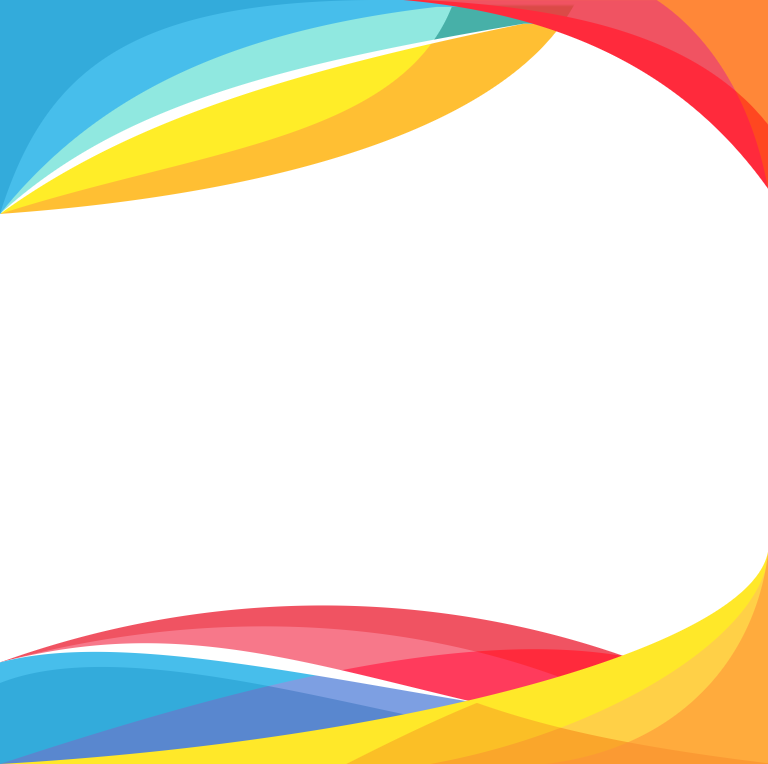
Give the GLSL for this background, as a WebGL 1 fragment shader.

```glsl
precision highp float;
// Draws a white page framed by overlapping translucent ribbons in its corners.

uniform vec2 u_resolution;

const vec3 WHITE = vec3(1.0);
const vec3 BLUE = vec3(0.20, 0.67, 0.86);
const vec3 SKY = vec3(0.28, 0.745, 0.92);
const vec3 AQUA = vec3(0.565, 0.91, 0.88);
const vec3 TEAL = vec3(0.28, 0.69, 0.66);
const vec3 LEMON = vec3(1.0, 0.93, 0.157);
const vec3 GOLD = vec3(1.0, 0.75, 0.20);
const vec3 RED = vec3(1.0, 0.165, 0.235);
const vec3 CORAL = vec3(0.94, 0.325, 0.385);
const vec3 BRICK = vec3(0.86, 0.29, 0.28);
const vec3 TANGERINE = vec3(1.0, 0.53, 0.22);
const vec3 FLAME = vec3(1.0, 0.28, 0.125);
const vec3 PINK = vec3(0.97, 0.47, 0.54);
const vec3 CRIMSON = vec3(1.0, 0.23, 0.36);
const vec3 INDIGO = vec3(0.35, 0.53, 0.81);
const vec3 PERIWINKLE = vec3(0.49, 0.625, 0.885);
const vec3 YELLOW = vec3(1.0, 0.91, 0.16);
const vec3 AMBER = vec3(0.985, 0.75, 0.15);
const vec3 HONEY = vec3(1.0, 0.815, 0.28);
const vec3 APRICOT = vec3(1.0, 0.67, 0.24);
const vec3 OCHRE = vec3(0.98, 0.65, 0.17);
const vec3 RUST = vec3(0.985, 0.605, 0.20);
const float EDGE_PIXELS = 1.0;
const int SOLVE_STEPS = 16;

vec2 bezier(vec2 a, vec2 b, vec2 c, vec2 d, float t) {
  float s = 1.0 - t;
  return s * s * s * a + 3.0 * s * s * t * b + 3.0 * s * t * t * c + t * t * t * d;
}

// Smooth coverage above a cubic curve whose x grows from a to d.
float above(vec2 p, vec2 a, vec2 b, vec2 c, vec2 d) {
  float t = 0.5;
  float stride = 0.25;
  for (int i = 0; i < SOLVE_STEPS; i++) {
    t += bezier(a, b, c, d, t).x < p.x ? stride : -stride;
    stride *= 0.5;
  }
  float s = 1.0 - t;
  vec2 tangent = s * s * (b - a) + 2.0 * s * t * (c - b) + t * t * (d - c);
  float dist = (p.y - bezier(a, b, c, d, t).y) * normalize(tangent).x;
  return clamp(0.5 + dist * u_resolution.y / EDGE_PIXELS, 0.0, 1.0);
}

float below(vec2 p, vec2 a, vec2 b, vec2 c, vec2 d) {
  return 1.0 - above(p, a, b, c, d);
}

// Blue and gold leaves fanning out from the left edge.
vec3 topLeft(vec2 p, vec3 col, float gold, float lemon) {
  vec2 root = vec2(0.0, 0.72);
  vec2 tip = vec2(0.682, 0.969);
  float gap = above(p, root, vec2(0.169, 0.843), vec2(0.378, 0.906), tip);
  float aqua = above(p, root, vec2(0.156, 0.863), vec2(0.365, 0.915), tip);
  float sky = above(p, root, vec2(0.13, 0.883), vec2(0.312, 0.961), vec2(0.569, 0.991));
  float blue = above(p, root, vec2(0.059, 0.909), vec2(0.169, 0.997), vec2(0.482, 1.0));
  col = mix(col, GOLD, gold);
  col = mix(col, LEMON, lemon);
  col = mix(col, WHITE, gap);
  col = mix(col, mix(TEAL, AQUA, lemon), aqua);
  col = mix(col, SKY, sky);
  return mix(col, BLUE, blue);
}

// Red sweep crossed by an orange corner; shade marks the gold beneath it.
vec3 topRight(vec2 p, vec3 col, float shade) {
  vec2 foot = vec2(1.0, 0.753);
  float red = above(p, vec2(0.499, 1.002), vec2(0.729, 0.987), vec2(0.892, 0.906), foot);
  float coral = above(p, vec2(0.501, 1.002), vec2(0.703, 0.996), vec2(0.898, 0.967), vec2(1.0, 0.837));
  float corner = above(p, vec2(0.855, 1.0), vec2(0.924, 0.954), vec2(0.979, 0.869), foot);
  vec3 outer = mix(RED, FLAME, corner);
  vec3 inner = mix(mix(CORAL, BRICK, shade), TANGERINE, corner);
  return mix(col, mix(outer, inner, coral), red);
}

// Pink and blue waves, both tinted by one rising translucent ribbon.
vec3 bottomLeft(vec2 p, vec3 col) {
  vec2 root = vec2(0.0, 0.133);
  vec2 tip = vec2(0.621, 0.08);
  vec2 crest = vec2(0.813, 0.141);
  float coral = below(p, root, vec2(0.273, 0.232), vec2(0.56, 0.23), crest);
  float pink = below(p, root, vec2(0.247, 0.201), vec2(0.508, 0.197), vec2(0.736, 0.111));
  float gap = below(p, root, vec2(0.221, 0.191), vec2(0.378, 0.138), tip);
  float sky = below(p, root, vec2(0.143, 0.171), vec2(0.365, 0.123), tip);
  float blue = below(p, vec2(0.0, 0.106), vec2(0.13, 0.158), vec2(0.352, 0.102), vec2(0.536, 0.063));
  float tint = below(p, vec2(0.0), vec2(0.299, 0.099), vec2(0.599, 0.178), crest);
  col = mix(col, mix(CORAL, RED, tint), coral);
  col = mix(col, mix(PINK, CRIMSON, tint), pink);
  col = mix(col, WHITE, gap);
  col = mix(col, mix(SKY, PERIWINKLE, tint), sky);
  return mix(col, mix(BLUE, INDIGO, tint), blue);
}

// Yellow swoosh rising to the right, layered with amber and orange.
vec3 bottomRight(vec2 p, vec3 col) {
  vec2 tip = vec2(0.621, 0.08);
  float swoosh = below(p, vec2(0.0), vec2(0.521, 0.03), vec2(0.977, 0.151), vec2(1.0, 0.278));
  float wedge = below(p, vec2(0.447, -0.002), vec2(0.5, 0.025), vec2(0.56, 0.055), tip);
  float shade = below(p, tip, vec2(0.72, 0.045), vec2(0.83, 0.022), vec2(1.0, 0.001));
  float honey = below(p, vec2(0.56, 0.0), vec2(0.781, 0.04), vec2(0.983, 0.16), vec2(1.0, 0.269));
  float corner = below(p, vec2(0.71, 0.0), vec2(0.885, 0.021), vec2(0.983, 0.138), vec2(1.0, 0.275));
  vec3 paint = mix(YELLOW, AMBER, wedge * shade);
  paint = mix(paint, mix(HONEY, OCHRE, shade), honey);
  paint = mix(paint, mix(APRICOT, RUST, shade), corner);
  return mix(col, paint, swoosh);
}

void main() {
  vec2 p = gl_FragCoord.xy / u_resolution;
  vec2 root = vec2(0.0, 0.72);
  float gold = above(p, root, vec2(0.352, 0.745), vec2(0.664, 0.83), vec2(0.751, 1.0));
  float lemon = above(p, root, vec2(0.26, 0.804), vec2(0.521, 0.817), vec2(0.589, 0.993));
  vec3 col = topLeft(p, WHITE, gold, lemon);
  col = topRight(p, col, gold * (1.0 - lemon));
  col = bottomLeft(p, col);
  gl_FragColor = vec4(bottomRight(p, col), 1.0);
}
```
